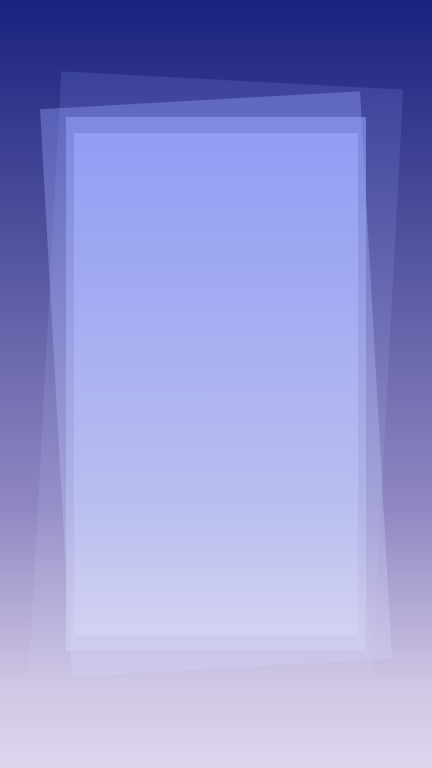
This background is drawn by a WebGL 1 fragment shader. Its source:

```glsl
precision highp float;
// Stacked translucent sheets over an indigo-to-lilac dusk gradient.
// Two tilted sheets lie behind two upright ones; each is a box distance
// filled with a periwinkle gradient and blended over what lies below.

uniform vec2 u_resolution;

#define TILT_BACK -0.0535
#define TILT_MIDDLE 0.0562
#define OPACITY_BACK 0.16
#define OPACITY_MIDDLE 0.40
#define OPACITY_FRAME 0.60
#define OPACITY_PANEL 0.95
#define SKY_BEND 0.66
#define SKY_HAZE 0.90
#define SHEET_TOP 0.17
#define SHEET_BEND 0.66
#define SHEET_END 0.82

// Colour of the backdrop; depth runs from 0 at the top to 1 at the bottom.
vec3 skyColor(float depth) {
  vec3 indigo = vec3(0.102, 0.133, 0.494);
  vec3 mauve = vec3(0.560, 0.530, 0.760);
  vec3 lilac = vec3(0.820, 0.780, 0.900);
  vec3 pale = vec3(0.870, 0.840, 0.930);
  vec3 color = mix(indigo, mauve, clamp(depth / SKY_BEND, 0.0, 1.0));
  color = mix(color, lilac, clamp((depth - SKY_BEND) / (SKY_HAZE - SKY_BEND), 0.0, 1.0));
  return mix(color, pale, clamp((depth - SKY_HAZE) / (1.0 - SKY_HAZE), 0.0, 1.0));
}

// Colour shared by all sheets, along the same depth axis.
vec3 sheetColor(float depth) {
  vec3 periwinkle = vec3(0.570, 0.620, 0.960);
  vec3 lavender = vec3(0.730, 0.750, 0.940);
  vec3 mist = vec3(0.820, 0.820, 0.945);
  float upper = clamp((depth - SHEET_TOP) / (SHEET_BEND - SHEET_TOP), 0.0, 1.0);
  float lower = clamp((depth - SHEET_BEND) / (SHEET_END - SHEET_BEND), 0.0, 1.0);
  return mix(mix(periwinkle, lavender, upper), mist, lower);
}

float boxDistance(vec2 p, vec2 halfSize) {
  vec2 d = abs(p) - halfSize;
  return length(max(d, 0.0)) + min(max(d.x, d.y), 0.0);
}

// Blends one centred sheet, turned by tilt radians, over the colour below.
vec3 addSheet(vec3 below, vec2 p, vec2 halfSize, float tilt, float opacity) {
  float c = cos(tilt);
  float s = sin(tilt);
  vec2 local = mat2(c, -s, s, c) * p;
  float coverage = clamp(0.5 - boxDistance(local, halfSize) * u_resolution.y, 0.0, 1.0);
  return mix(below, sheetColor(0.5 - local.y), coverage * opacity);
}

void main() {
  // Centred coordinates in units of the canvas height.
  vec2 p = (gl_FragCoord.xy - 0.5 * u_resolution) / u_resolution.y;
  vec3 color = skyColor(0.5 - p.y);

  // Sheets from back to front.
  color = addSheet(color, p, vec2(0.2229, 0.3958), TILT_BACK, OPACITY_BACK);
  color = addSheet(color, p, vec2(0.2087, 0.3700), TILT_MIDDLE, OPACITY_MIDDLE);
  color = addSheet(color, p, vec2(0.1953, 0.3477), 0.0, OPACITY_FRAME);
  color = addSheet(color, p, vec2(0.1849, 0.3268), 0.0, OPACITY_PANEL);

  gl_FragColor = vec4(color, 1.0);
}
```
